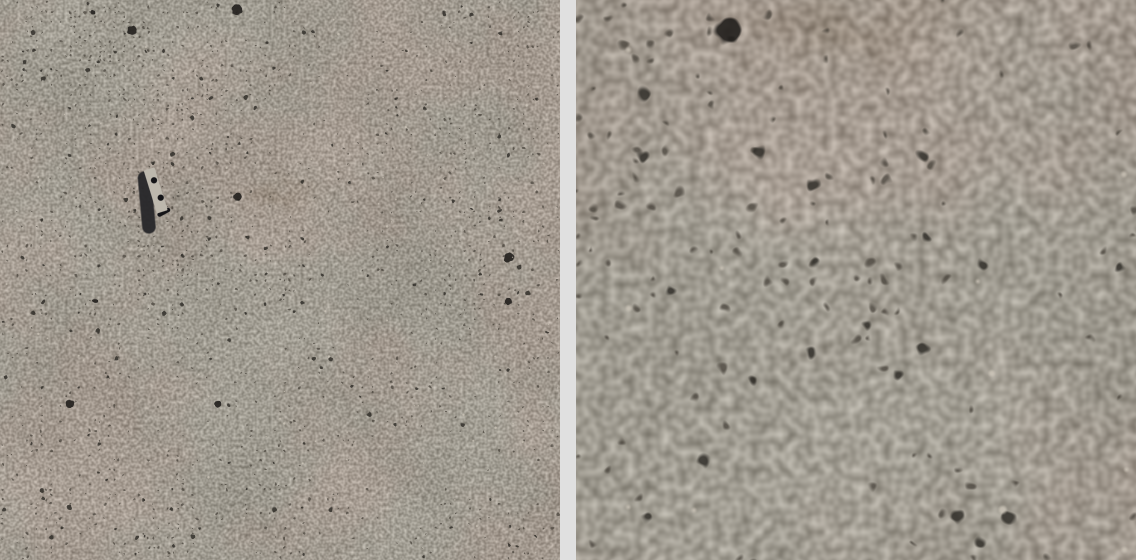
Left, the full canvas; right, a detail of the centre.
Reproduce this texture procedurally as a WebGL 2 fragment shader.

```glsl
#version 300 es
precision highp float;
// Weathered concrete with fine grain, clustered dark pits and a small drilled metal plate.

uniform vec2 u_resolution;
out vec4 fragColor;

vec2 hash2(vec2 p) {
    vec3 q = fract(p.xyx * vec3(0.1031, 0.1030, 0.0973));
    q += dot(q, q.yzx + 33.33);
    return fract((q.xx + q.yz) * q.zy);
}

float cornerSlope(vec2 cell, vec2 offset) {
    float angle = 6.2832 * hash2(cell).x;
    return dot(vec2(cos(angle), sin(angle)), offset);
}

float gradientNoise(vec2 p) {
    vec2 cell = floor(p);
    vec2 f = p - cell;
    vec2 w = f * f * f * (f * (f * 6.0 - 15.0) + 10.0);
    vec2 e = vec2(1.0, 0.0);
    float low = mix(cornerSlope(cell, f), cornerSlope(cell + e.xy, f - e.xy), w.x);
    float high = mix(cornerSlope(cell + e.yx, f - e.yx), cornerSlope(cell + e.xx, f - e.xx), w.x);
    return mix(low, high, w.y);
}

float fbm(vec2 p) {
    float sum = 0.0;
    float weight = 1.0;
    for (int i = 0; i < 4; i++) {
        sum += weight * gradientNoise(p);
        p = p * 2.03 + 17.3;
        weight *= 0.55;
    }
    return sum;
}

float patchAt(vec2 p, vec2 centre, vec2 size) {
    vec2 q = (p - centre) / size;
    return exp(-dot(q, q));
}

// Pits gather in the upper left, along the left and right of the middle.
float pitDensity(vec2 p) {
    float d = 0.25 + 0.9 * patchAt(p, vec2(0.2, 0.9), vec2(0.25, 0.18));
    d += 0.75 * patchAt(p, vec2(0.25, 0.55), vec2(0.2, 0.13));
    d += 0.6 * patchAt(p, vec2(0.82, 0.6), vec2(0.13, 0.25));
    d += 0.5 * patchAt(p, vec2(0.1, 0.1), vec2(0.3, 0.15));
    return max(d + 0.9 * gradientNoise(p * 9.0), 0.04);
}

// One jittered spot per chosen cell.
float scatterSpots(vec2 p, float cells, float chance, float softness) {
    vec2 id = floor(p * cells);
    vec2 pick = hash2(id + cells);
    vec2 centre = id + 0.35 + 0.3 * hash2(id + 57.0);
    float radius = mix(0.12, 0.27, pick.y * pick.y);
    float edge = softness * cells;
    float spot = 1.0 - smoothstep(radius - edge, radius + edge, length(p * cells - centre));
    return spot * step(pick.x, chance * pitDensity(centre / cells));
}

float capsule(vec2 p, vec2 a, vec2 b, float radius) {
    vec2 ab = b - a;
    float t = clamp(dot(p - a, ab) / dot(ab, ab), 0.0, 1.0);
    return length(p - a - ab * t) - radius;
}

float tiltedBox(vec2 p, vec2 centre, vec2 axis, vec2 halfSize) {
    vec2 q = p - centre;
    vec2 d = abs(vec2(dot(q, vec2(-axis.y, axis.x)), dot(q, axis))) - halfSize;
    return length(max(d, 0.0)) + min(max(d.x, d.y), 0.0);
}

float fill(float dist, float softness) {
    return 1.0 - smoothstep(-softness, softness, dist);
}

vec3 concrete(vec2 p, float softness) {
    float tint = fbm(p * 3.5 + 4.0);
    vec3 color = mix(vec3(0.624, 0.608, 0.567), vec3(0.645, 0.605, 0.565), smoothstep(-0.4, 0.4, tint));
    color += 0.035 * fbm(p * 5.0 + 31.0);
    color += 0.17 * gradientNoise(p * 190.0) + 0.09 * gradientNoise(p * 105.0 + 9.0);

    // Brownish smudge
    float smudge = patchAt(p + 0.03 * fbm(p * 14.0), vec2(0.49, 0.65), vec2(0.06, 0.025));
    color -= smudge * vec3(0.05, 0.06, 0.07);

    // Ragged pits in three sizes, and pale grains
    vec2 ragged = p + 0.003 * vec2(gradientNoise(p * 130.0), gradientNoise(p * 130.0 + 40.0));
    color = mix(color, vec3(0.28, 0.26, 0.23), 0.75 * scatterSpots(ragged, 115.0, 0.2, softness));
    color = mix(color, vec3(0.19, 0.18, 0.16), 0.85 * scatterSpots(ragged, 60.0, 0.09, softness));
    color = mix(color, vec3(0.13, 0.12, 0.11), 0.9 * scatterSpots(ragged, 27.0, 0.03, softness));
    return mix(color, vec3(0.82, 0.79, 0.74), 0.7 * scatterSpots(p + 3.0, 125.0, 0.03, softness));
}

vec3 addPlate(vec3 color, vec2 p, float softness) {
    vec3 dark = vec3(0.08, 0.08, 0.09);
    float shadow = capsule(p, vec2(0.258, 0.682), vec2(0.266, 0.595), 0.012);
    color = mix(color, vec3(0.15, 0.15, 0.16), 0.95 * fill(shadow, softness * 1.5));
    float rim = capsule(p, vec2(0.285, 0.617), vec2(0.300, 0.625), 0.004);
    color = mix(color, dark, fill(rim, softness));
    float plate = tiltedBox(p, vec2(0.278, 0.660), vec2(0.296, -0.955), vec2(0.008, 0.038)) - 0.002;
    color = mix(color, vec3(0.74, 0.72, 0.68), fill(plate, softness));
    for (int i = 0; i < 2; i++) {
        vec2 hole = mix(vec2(0.275, 0.678), vec2(0.287, 0.647), float(i));
        color = mix(color, dark, fill(length(p - hole) - 0.0055, softness));
    }
    return color;
}

void main() {
    vec2 uv = gl_FragCoord.xy / u_resolution.y;
    float softness = max(0.0013, 0.6 / u_resolution.y);
    vec3 color = addPlate(concrete(uv, softness), uv, softness);
    fragColor = vec4(clamp(color, 0.0, 1.0), 1.0);
}
```
